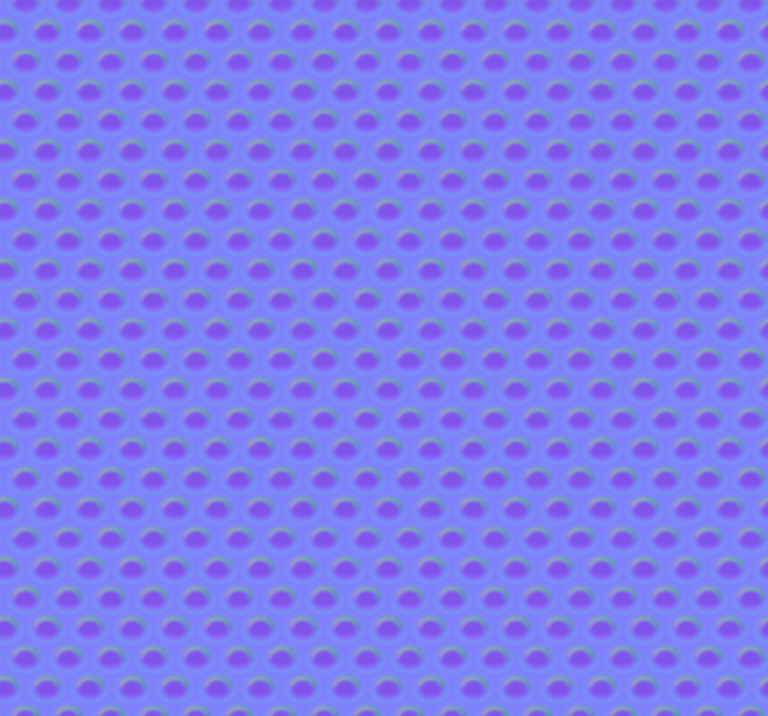
Give the GLSL for this texture map, as a WebGL 2 fragment shader.

```glsl
#version 300 es
precision highp float;
// Normal map of staggered oval dimples: 18 across, 24 rows down.

uniform vec2 u_resolution;
out vec4 fragColor;

const float TAU = 6.2831853;

// Soft ring around the dimple centre.
float ring(float r, float radius, float width) {
  float d = (r - radius) / width;
  return exp(-d * d);
}

// Blends one dimple over the colour; q is the offset in dimple radii.
vec3 addDimple(vec3 color, vec2 q, float variation) {
  float r = length(q);
  vec2 dir = q / max(r, 0.001);

  // Pale blue halo, strongest below
  float halo = ring(r, 1.2, 0.2) * mix(0.8, 0.4, smoothstep(-0.6, 0.5, dir.y));
  color = mix(color, vec3(0.47, 0.57, 0.95), halo);

  // Purple floor, slightly below the centre, warmer at its lower edge
  float floorDist = length(q - vec2(-0.01, -0.12));
  vec3 floorColor = mix(vec3(0.50, 0.33, 0.92), vec3(0.55, 0.40, 0.96),
                        smoothstep(0.25, 0.9, -q.y));
  color = mix(color, floorColor, 1.0 - smoothstep(0.5, 1.0, floorDist));

  // Lit rim: green on top, teal to the right, mauve to the left
  vec3 rimColor = vec3(0.50 - 0.12 * dir.x,
                       0.53 + 0.13 * dir.y,
                       0.80 - 0.10 * dir.y - 0.04 * dir.x);
  float rim = ring(r, 0.82, 0.22) * smoothstep(-0.55, 0.5, dir.y + 0.1 * dir.x);
  return mix(color, rimColor, 0.95 * rim * variation);
}

void main() {
  vec2 grid = gl_FragCoord.xy / u_resolution * vec2(18.0, 24.0);
  grid.y += 0.056;
  vec3 color = vec3(0.50, 0.495, 0.99);

  // Rows just below and above this point
  for (int i = 0; i < 2; i++) {
    float row = floor(grid.y) + float(i);
    float x = grid.x - 0.6 + 0.5 * mod(row, 2.0);
    float col = floor(x + 0.5);
    vec2 q = vec2(x - col, grid.y - row) * vec2(2.9, 2.48);

    // Gentle wrapping change of rim strength between dimples
    float variation = 0.95 + 0.05 * sin(TAU * (col * 5.0 / 18.0 + row * 7.0 / 24.0));
    color = addDimple(color, q, variation);
  }
  fragColor = vec4(color, 1.0);
}
```
